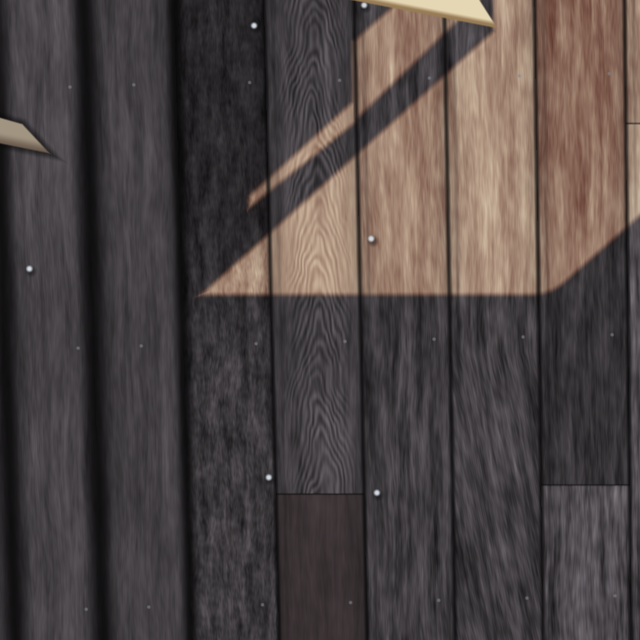
A Shadertoy shader for this texture:

```glsl
// Weathered vertical planks in shade, crossed by a slanted patch of sun.
// Planks are a converging repeat, grain is stretched gradient noise, and
// the sunlit patch and beam ends are intersected half-planes.

vec2 hashGradient(vec2 cell) {
    vec2 q = vec2(dot(cell, vec2(127.1, 311.7)), dot(cell, vec2(269.5, 183.3)));
    return 2.0 * fract(sin(q) * 43758.5) - 1.0;
}

float cornerValue(vec2 i, vec2 f, vec2 o) {
    return dot(hashGradient(i + o), f - o);
}

float noise(vec2 p) {
    vec2 i = floor(p), f = fract(p), r = vec2(1, 0);
    vec2 w = f * f * f * (f * (f * 6.0 - 15.0) + 10.0);
    return mix(mix(cornerValue(i, f, r.yy), cornerValue(i, f, r.xy), w.x),
               mix(cornerValue(i, f, r.yx), cornerValue(i, f, r.xx), w.x), w.y);
}

float fibres(vec2 p) {
    float sum = 0.0, gain = 0.62;
    for (int k = 0; k < 4; k++) {
        sum += gain * noise(p);
        p = p * vec2(1.75, 2.1) + 17.3;
        gain *= 0.82;
    }
    return sum;
}

// Signed distance to the line a-b, positive on its left
float leftOf(vec2 p, vec2 a, vec2 b) {
    vec2 d = normalize(b - a);
    return dot(p - a, vec2(-d.y, d.x));
}

float smoothMin(float a, float b, float k) {
    float h = max(k - abs(a - b), 0.0) / k;
    return min(a, b) - 0.25 * h * h * k;
}

// Sunlit area: large patch, upper patch and thin strip
float sunDistance(vec2 p) {
    float diagonal = leftOf(p, vec2(0.775, 0.954), vec2(0.316, 0.54));
    float corner = smoothMin(p.y - 0.54, leftOf(p, vec2(0.859, 0.54), vec2(1, 0.664)), 0.02);
    float large = min(max(diagonal, p.x - 0.772), corner);
    float upper = min(leftOf(p, vec2(0.612, 0.987), vec2(0.553, 0.935)),
                      leftOf(p, vec2(0.553, 0.811), vec2(0.703, 0.957)));
    float strip = min(leftOf(p, vec2(0.552, 0.841), vec2(0.391, 0.694)),
                      leftOf(p, vec2(0.406, 0.69), vec2(0.552, 0.807)));
    strip = min(strip, min(p.x - 0.39, 0.556 - p.x));
    return max(large, max(min(upper, p.x - 0.552), strip));
}

// Nested pointed arches, wobbling and fading along the plank
float archGrain(float u, float y) {
    float d = u - 0.53 + 0.12 * noise(vec2(3.0, y * 9.0));
    float wobble = 0.035 * noise(vec2(u * 5.0, y * 16.0)) + 0.018 * noise(vec2(u * 11.0, y * 34.0));
    float rings = sin(214.0 * (y + 0.55 * sqrt(d * d + 0.004) + wobble));
    float fade = 0.75 + 0.9 * noise(vec2(u * 4.0 + 5.0, y * 13.0));
    return rings * fade * (1.0 - smoothstep(0.16, 0.42, abs(d)));
}

float plankGrain(float id, float u, float y) {
    float lean = id == 5.0 ? 1.3 * min(y - 0.45, 0.0) : 0.0;
    float warp = (id == 5.0 ? 0.03 : 0.07) * noise(vec2(u * 2.0 + id * 9.0, y * 5.0));
    float grain = fibres(vec2((u + lean + warp) * 8.0 + id * 31.0, y * (id == 2.0 ? 11.0 : 5.0)));
    return id == 3.0 ? 0.6 * grain + 0.25 * archGrain(u, y) : grain;
}

// Coverage of a round nail head
float nail(vec2 p, vec2 centre, float radius) {
    return 1.0 - smoothstep(radius * 0.3, radius * 1.4, length(p - centre));
}

void mainImage(out vec4 fragColor, in vec2 fragCoord) {
    vec2 p = fragCoord / iResolution.xy;
    float edge = max(0.002, 1.0 / iResolution.y);

    // Converging planks
    float left = mix(0.0234, -0.0104, p.y), pitch = mix(0.1376, 0.1409, p.y);
    float across = (p.x - left) / pitch, id = floor(across), u = fract(across);
    int index = int(clamp(id, 0.0, 7.0));
    float dark = float[8](0.265, 0.25, 0.19, 0.25, 0.225, 0.245, 0.185, 0.25)[index];
    float tone = float[8](0.5, 0.5, 0.55, 0.68, 0.48, 0.64, 0.22, 0.5)[index];

    // Butt joints
    float jointY = id == 3.0 ? 0.228 : id == 6.0 ? 0.242 : id == 7.0 ? 0.807 : -1.0;
    bool below = p.y < jointY, smoothPlank = below && id == 3.0;
    if (below) { dark = smoothPlank ? 0.19 : 0.3; tone = 0.7; }
    if (id == 2.0) dark *= mix(1.15, 0.72, smoothstep(0.35, 0.75, p.y));

    // Wood in shade and in sun
    float grain = plankGrain(id + (below ? 20.0 : 0.0), u, p.y);
    float broad = noise(vec2(u * 3.5 + id * 13.0, p.y * 1.5));
    float contrast = id < 2.0 ? 0.5 : smoothPlank ? 0.35 : 1.05;
    vec3 tint = smoothPlank ? vec3(1.12, 0.97, 0.98) : vec3(1.02, 0.97, 1.01);
    vec3 shaded = dark * tint * (1.0 + contrast * grain + 0.25 * broad);
    tone += 0.8 * grain + 0.5 * broad + (id == 6.0 ? 0.6 * (0.85 - p.y) : 0.0);
    vec3 sunny = mix(vec3(0.49, 0.35, 0.29), vec3(0.8, 0.71, 0.61), clamp(tone, -0.4, 1.2));
    vec3 sun = smoothstep(-0.006, 0.006, sunDistance(p) + vec3(0.0006, 0, -0.0004));
    vec3 color = mix(shaded, sunny, sun);

    // Seams: wide soft gaps on the left, narrow grooves elsewhere
    float seam = floor(across + 0.5), gap = abs(across - seam) * pitch;
    float width = seam < 2.0 ? 0.031 : seam == 2.0 ? 0.019 : 0.006;
    color *= mix(seam < 3.0 ? 0.2 : 0.32, 1.0, smoothstep(0.0, width, gap));
    color *= 1.0 - 0.2 * exp(-gap * 80.0);
    if (id > 2.0) color *= 0.84 + 0.16 * smoothstep(0.0, 0.005, abs(u - 0.1) * pitch);
    color *= 0.55 + 0.45 * smoothstep(0.0, edge * 1.5, abs(p.y - jointY));

    // Nails: faint rows, then a few bright heads
    for (int row = 0; row < 3; row++) {
        vec2 head = vec2(left + (id + (id == 1.0 ? 0.53 : 0.82)) * pitch,
                         0.864 + 0.0035 * id - 0.408 * float(row));
        color = mix(color, vec3(0.52, 0.53, 0.56), 0.6 * nail(p, head, 0.003));
    }
    vec2 heads[6] = vec2[6](vec2(0.397, 0.96), vec2(0.569, 0.992), vec2(0.046, 0.58),
                            vec2(0.58, 0.627), vec2(0.42, 0.254), vec2(0.589, 0.23));
    for (int k = 0; k < 6; k++) {
        color *= 1.0 - 0.4 * nail(p, heads[k] + vec2(0.003, -0.004), 0.008);
        color = mix(color, vec3(0.84, 0.87, 0.9), nail(p, heads[k], 0.005));
    }

    // Beam ends
    float rim = leftOf(p, vec2(0.56, 0.998), vec2(0.777, 0.956));
    float beam = min(rim, leftOf(p, vec2(0.777, 0.956), vec2(0.749, 1)));
    vec3 cream = mix(vec3(0.6, 0.49, 0.33), vec3(0.93, 0.87, 0.72), smoothstep(0.003, 0.012, rim));
    color = mix(color, cream, smoothstep(-edge, edge, beam));
    rim = leftOf(p, vec2(0, 0.776), vec2(0.075, 0.761));
    float stub = min(rim, min(leftOf(p, vec2(0.035, 0.806), vec2(0, 0.816)),
                              leftOf(p, vec2(0.075, 0.763), vec2(0.035, 0.806))));
    color *= mix(0.45, 1.0, smoothstep(0.0, 0.012, -stub));
    vec3 aged = mix(vec3(0.42, 0.36, 0.3), vec3(0.64, 0.59, 0.51), smoothstep(0.0, 0.018, rim));
    color = mix(color, aged, smoothstep(-edge, edge, stub));

    // Haze lifts the blacks
    fragColor = vec4(mix(color, vec3(0.45, 0.4, 0.46), 0.055), 1.0);
}
```
